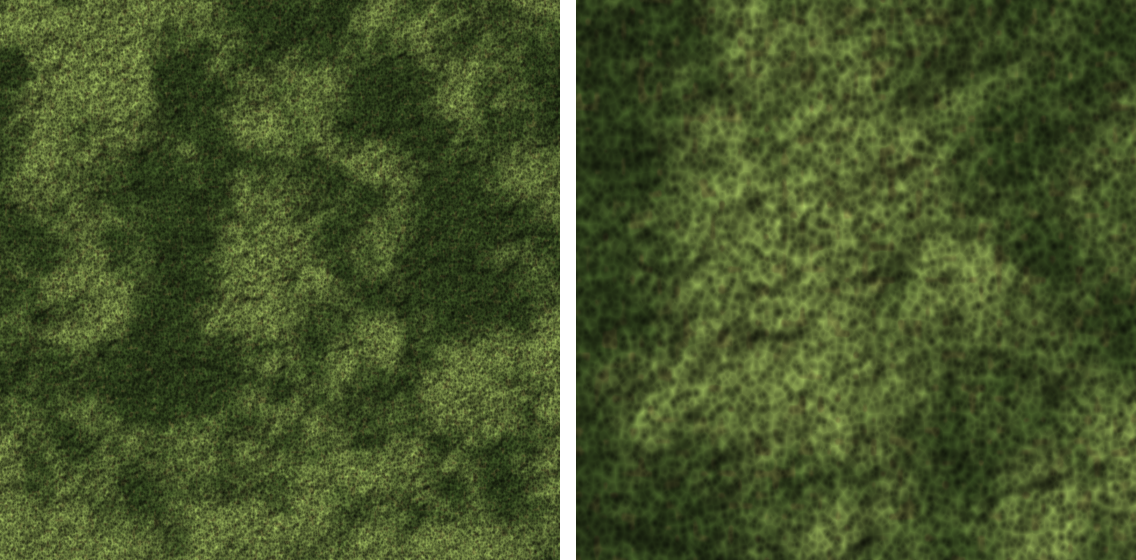
Left: the whole. Right: its middle third, enlarged.
This texture is drawn by a WebGL 2 fragment shader. Its source:

```glsl
#version 300 es
precision highp float;
// Mossy ground: soft light and dark green patches, crumpled relief and fine grain.

uniform vec2 u_resolution;
out vec4 fragColor;

const vec3 DEEP_GREEN = vec3(0.165, 0.228, 0.098);
const vec3 MOSS_GREEN = vec3(0.390, 0.455, 0.228);
const vec3 DRY_BROWN = vec3(0.300, 0.265, 0.150);

const float PATCH_SCALE = 6.0;               // patches across the canvas
const vec2 PATCH_RANGE = vec2(0.37, 0.63);   // noise levels from deep to moss
const float RELIEF_SCALE = 10.0;
const float RELIEF_DEPTH = 5.0;
const vec2 LIGHT_STEP = vec2(-0.0025, 0.0035); // offset towards the light
const vec2 GRAIN_SCALE = vec2(235.0, 195.0); // grains are slightly upright
const float GRAIN_CONTRAST = 0.60;
const float SPECK_CONTRAST = 0.50;
const float SPECK_MEAN = 0.47;               // average distance to a speck
const float BROWN_AMOUNT = 0.45;
const mat2 OCTAVE_TURN = mat2(1.6, 1.2, -1.2, 1.6); // doubles and rotates

// Integer hash giving two values from 0 to 1 per cell
vec2 hash2(vec2 cell) {
    uvec2 q = uvec2(ivec2(cell)) * uvec2(1597u, 3812u) + uvec2(7919u, 1013u);
    q = q * 1664525u + 1013904223u;
    q.x += q.y * 1664525u;
    q.y += q.x * 1664525u;
    q ^= q >> 16u;
    q.x += q.y * 1664525u;
    q.y += q.x * 1664525u;
    q ^= q >> 16u;
    return vec2(q & 65535u) / 65535.0;
}

float valueNoise(vec2 p) {
    vec2 cell = floor(p);
    vec2 f = p - cell;
    f = f * f * (3.0 - 2.0 * f);
    float low = mix(hash2(cell).x, hash2(cell + vec2(1, 0)).x, f.x);
    float high = mix(hash2(cell + vec2(0, 1)).x, hash2(cell + vec2(1, 1)).x, f.x);
    return mix(low, high, f.y);
}

float layeredNoise(vec2 p, int octaves, float gain) {
    float sum = 0.0, total = 0.0, amplitude = 1.0;
    for (int i = 0; i < octaves; i++) {
        sum += amplitude * valueNoise(p);
        total += amplitude;
        amplitude *= gain;
        p = OCTAVE_TURN * p + 17.3;
    }
    return sum / total;
}

// Cellular noise: distance to the nearest scattered point
float cellular(vec2 p) {
    vec2 cell = floor(p);
    float nearest = 4.0;
    for (int y = -1; y <= 1; y++) {
        for (int x = -1; x <= 1; x++) {
            vec2 neighbour = cell + vec2(x, y);
            vec2 offset = neighbour + hash2(neighbour) - p;
            nearest = min(nearest, dot(offset, offset));
        }
    }
    return sqrt(nearest);
}

float height(vec2 uv) {
    return layeredNoise(uv * RELIEF_SCALE + 40.0, 5, 0.65);
}

void main() {
    vec2 uv = gl_FragCoord.xy / u_resolution.y;

    // Broad patches with ragged borders
    float cover = layeredNoise(uv * PATCH_SCALE + 5.0, 6, 0.62);
    vec3 color = mix(DEEP_GREEN, MOSS_GREEN, smoothstep(PATCH_RANGE.x, PATCH_RANGE.y, cover));

    // Scattered dry fibres
    float dry = valueNoise(uv * GRAIN_SCALE * 0.8 + 300.0);
    color = mix(color, DRY_BROWN, BROWN_AMOUNT * smoothstep(0.68, 0.95, dry));

    // Side light on the crumpled surface, deeper in the shade than on the lit side
    float slope = RELIEF_DEPTH * (height(uv) - height(uv + LIGHT_STEP));
    float relief = 1.0 + (slope < 0.0 ? slope * 1.2 : slope * 0.6);

    // Fine grain with dark specks
    vec2 grainUv = uv * GRAIN_SCALE;
    float grain = 1.0 + GRAIN_CONTRAST * (valueNoise(OCTAVE_TURN * grainUv * 0.55) - 0.5)
                + SPECK_CONTRAST * (cellular(grainUv) - SPECK_MEAN);

    fragColor = vec4(clamp(color * max(relief, 0.25) * grain, 0.0, 1.0), 1.0);
}
```
